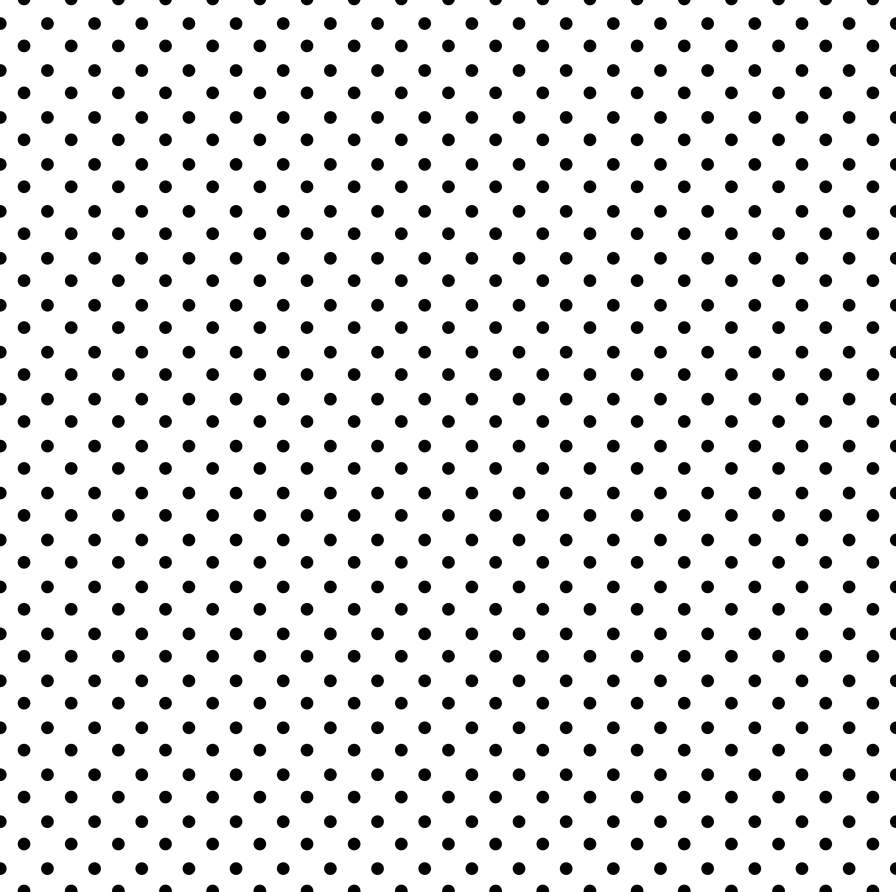
A WebGL 2 fragment shader for this pattern:

```glsl
#version 300 es
precision highp float;

uniform vec2 u_resolution;
out vec4 fragColor;

// Distance to the nearest lattice point, in cell widths
float latticeDistance(vec2 cells, vec2 offset) {
    vec2 fromCenter = fract(cells - offset + 0.5) - 0.5;
    return length(fromCenter * u_resolution / u_resolution.x);
}

void main() {
    const float repeats = 19.0;
    vec2 cells = gl_FragCoord.xy / u_resolution * repeats;
    float pixel = repeats / u_resolution.x;

    // Two interleaved lattices; the rows are spaced slightly unevenly
    float edgeDots = latticeDistance(cells, vec2(0.006, 0.498));
    float innerDots = latticeDistance(cells, vec2(0.51, 0.022));
    float dotEdge = min(edgeDots, innerDots) - 0.134;

    // Black dots on white with a soft edge one pixel wide
    float ink = 1.0 - smoothstep(-0.7 * pixel, 0.7 * pixel, dotEdge);
    vec3 paper = vec3(1.0);
    vec3 black = vec3(0.01);
    fragColor = vec4(mix(paper, black, ink), 1.0);
}
```
